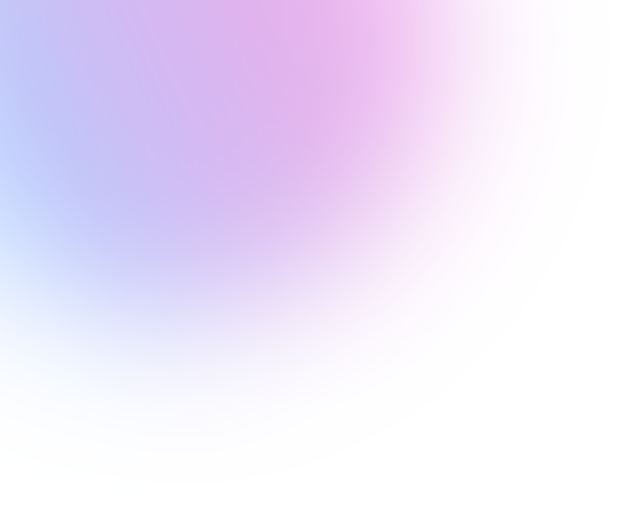
This background is drawn by a WebGL 1 fragment shader. Its source:

```glsl
precision highp float;
// A large, softly blurred disc glowing from the upper left of a white page.
// A slanted colour ramp runs from sky blue through violet to pink inside it,
// and a Gaussian-like falloff fades its rim into white.

uniform vec2 u_resolution;

// Smooth approximation of the Gaussian tail: 1 deep inside, 0 far outside.
float gaussianEdge(float z) {
  return 1.0 / (1.0 + exp(1.5976 * z + 0.0706 * z * z * z));
}

// Blue to pink, with t measured along the slanted axis.
vec3 glowColour(float t) {
  vec3 sky = vec3(0.74, 0.83, 1.0);
  vec3 periwinkle = vec3(0.757, 0.768, 0.975);
  vec3 lilac = vec3(0.825, 0.727, 0.95);
  vec3 orchid = vec3(0.88, 0.70, 0.93);
  vec3 pink = vec3(0.92, 0.69, 0.93);
  vec3 colour = mix(sky, periwinkle, clamp((t + 0.204) / 0.204, 0.0, 1.0));
  colour = mix(colour, lilac, clamp(t / 0.236, 0.0, 1.0));
  colour = mix(colour, orchid, clamp((t - 0.236) / 0.236, 0.0, 1.0));
  return mix(colour, pink, clamp((t - 0.472) / 0.236, 0.0, 1.0));
}

void main() {
  // Canvas heights, origin at the lower left.
  vec2 p = gl_FragCoord.xy / u_resolution.y;

  // Blurred disc coverage.
  float rimDistance = length(p - vec2(0.299, 0.921)) - 0.519;
  float coverage = gaussianEdge(rimDistance / 0.134);

  // Colour ramp, rising to the right and upwards.
  float along = dot(p - vec2(0.0, 1.0), vec2(1.0, 0.45));
  gl_FragColor = vec4(mix(vec3(1.0), glowColour(along), coverage), 1.0);
}
```
